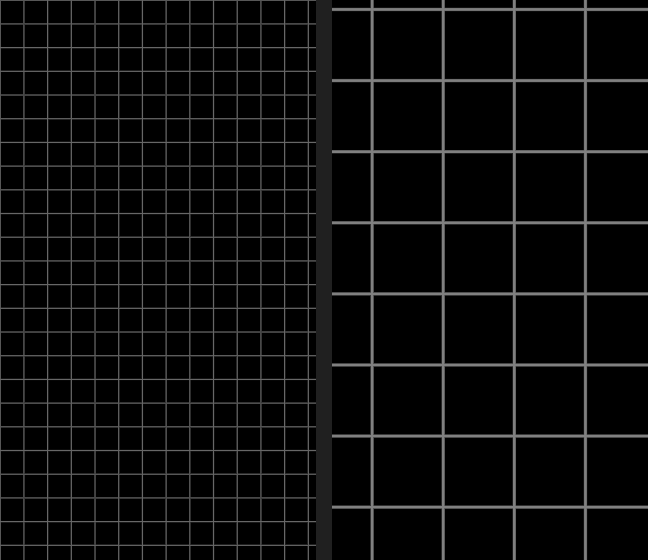
Left, the full canvas; right, a detail of the centre.
A Shadertoy shader for this pattern:

```glsl
#define CELL 0.075          // grid pitch, in canvas widths
#define LINE_WIDTH 0.0032   // in canvas widths
#define LINE_OFFSET 0.0007  // shift of the first line from the top left corner
#define SOFTNESS 1.25       // edge filter width, in pixels
#define BACKGROUND vec3(0.0)
#define LINE_COLOR vec3(0.5)

// Share of the filter footprint covered by the nearest line on each axis
vec2 lineCoverage(vec2 p, float footprint) {
    vec2 dist = abs(p - CELL * round(p / CELL));
    vec2 lo = max(dist - 0.5 * footprint, vec2(-0.5 * LINE_WIDTH));
    vec2 hi = min(dist + 0.5 * footprint, vec2(0.5 * LINE_WIDTH));
    return max(hi - lo, 0.0) / footprint;
}

void mainImage(out vec4 fragColor, in vec2 fragCoord) {
    // Canvas widths, measured from the top left corner
    vec2 p = vec2(fragCoord.x, iResolution.y - fragCoord.y) / iResolution.x;

    vec2 coverage = lineCoverage(p - LINE_OFFSET, SOFTNESS / iResolution.x);
    float grid = max(coverage.x, coverage.y);

    fragColor = vec4(mix(BACKGROUND, LINE_COLOR, grid), 1.0);
}
```
